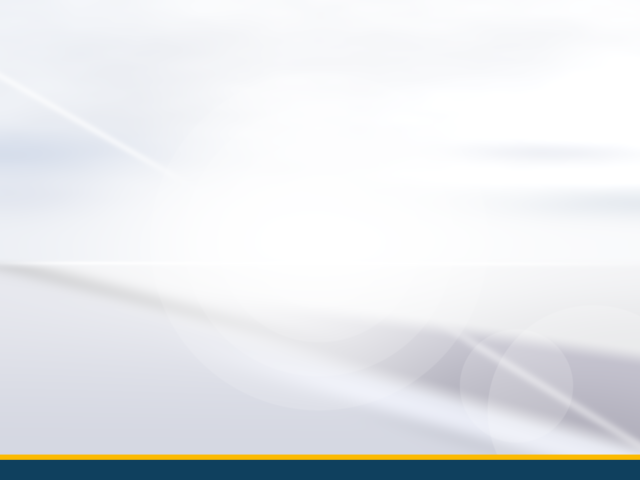
This background is drawn by a WebGL 2 fragment shader. Its source:

```glsl
#version 300 es
// Pale misty horizon with a soft shadow wedge, lens discs and a striped footer.
precision highp float;
uniform vec2 u_resolution;
out vec4 fragColor;

float hash(vec2 p) {
  return fract(sin(dot(p, vec2(127.1, 311.7))) * 4375.5);
}

float noise(vec2 p) {
  vec2 i = floor(p), f = fract(p);
  f = f * f * (3.0 - 2.0 * f);
  return mix(mix(hash(i), hash(i + vec2(1, 0)), f.x),
             mix(hash(i + vec2(0, 1)), hash(i + vec2(1, 1)), f.x), f.y);
}

float fbm(vec2 p) {
  float sum = 0.0, amp = 0.5;
  for (int i = 0; i < 4; i++) {
    sum += amp * noise(p);
    p = p * 2.0 + 7.3;
    amp *= 0.5;
  }
  return sum;
}

// Soft elliptical spot
float spot(vec2 p, vec2 center, vec2 size) {
  vec2 d = (p - center) / size;
  return exp(-dot(d, d));
}

// Antialiased filled circle
float disc(vec2 p, vec2 center, float radius) {
  float aa = 1.0 / u_resolution.y;
  return 1.0 - smoothstep(-aa, aa, length(p - center) - radius);
}

// Soft light beam along a segment, fading at both ends
float beam(vec2 p, vec2 a, vec2 b, float width) {
  vec2 d = b - a;
  float t = dot(p - a, d) / dot(d, d);
  float across = length(p - a - d * t) / width;
  return exp(-across * across) * smoothstep(-0.05, 0.15, t) * (1.0 - smoothstep(0.7, 1.05, t));
}

vec3 sky(vec2 p) {
  vec3 color = mix(vec3(0.925, 0.936, 0.957), vec3(0.975, 0.978, 0.985), smoothstep(0.0, 0.6, p.x));
  float clouds = fbm(p * vec2(3.0, 9.0) + 2.0) - 0.47;
  color += clouds * vec3(0.08, 0.075, 0.06) * smoothstep(0.45, 0.75, p.y);
  color -= vec3(0.10, 0.08, 0.045) * spot(p, vec2(0.0, 0.68), vec2(0.32, 0.05));
  color -= vec3(0.04, 0.035, 0.02) * spot(p, vec2(0.0, 0.59), vec2(0.25, 0.04));
  color -= vec3(0.075, 0.06, 0.045) * spot(p, vec2(1.33, 0.575), vec2(0.32, 0.032));
  color -= vec3(0.06, 0.055, 0.04) * spot(p, vec2(1.14, 0.682), vec2(0.18, 0.02));
  color += 0.05 * spot(p, vec2(1.2, 0.76), vec2(0.35, 0.07));
  color += 0.04 * spot(p, vec2(1.33, 0.63), vec2(0.4, 0.02));
  return color;
}

vec3 ground(vec2 p) {
  float upper = 0.452 - 0.146 * p.x;
  float lower = 0.44 - 0.28 * p.x;
  float right = smoothstep(0.5, 1.3, p.x);

  // Misty plain above the wedge, cool floor below it
  vec3 mist = vec3(0.95, 0.952, 0.96) - 0.05 * right * smoothstep(0.45, 0.28, p.y);
  vec3 plain = mix(vec3(0.835, 0.845, 0.885), vec3(0.9, 0.905, 0.93), smoothstep(0.05, 0.42, p.y));
  vec3 color = mix(plain, mist, smoothstep(-0.03, 0.03, p.y - lower));

  // Bright strip under the wedge, with a faint second shadow
  float strip = (p.y - lower + 0.045) / 0.035;
  color += 0.075 * exp(-strip * strip) * smoothstep(0.3, 0.8, p.x);
  float trace = (p.y - 0.355 + 0.28 * p.x) / 0.022;
  color -= 0.045 * exp(-trace * trace) * smoothstep(0.6, 1.0, p.x);

  // Shadow wedge, darkest toward the lower right
  float inside = smoothstep(-0.025, 0.025, p.y - lower) * (1.0 - smoothstep(-0.025, 0.02, p.y - upper));
  vec3 shade = mix(vec3(0.80, 0.80, 0.83), vec3(0.60, 0.59, 0.655), right);
  shade += 0.09 * smoothstep(lower, upper, p.y) * right;
  color = mix(color, shade, 0.88 * inside * smoothstep(0.3, 0.95, p.x));
  float streak = (p.y - 0.452 + 0.25 * p.x) / 0.022;
  color -= 0.12 * exp(-streak * streak) * (1.0 - smoothstep(0.3, 0.8, p.x));
  return color;
}

void main() {
  vec2 p = gl_FragCoord.xy / u_resolution.y;
  float aa = 0.75 / u_resolution.y;
  vec3 white = vec3(1.0);
  vec2 sun = vec2(0.665, 0.497);
  vec3 color = mix(ground(p), sky(p), smoothstep(0.435, 0.465, p.y));

  // Central glow and nested discs
  color = mix(color, white, 0.95 * spot(p, sun, vec2(0.42, 0.17)));
  for (int i = 0; i < 4; i++) {
    float radius = 0.352 - 0.071 * float(i);
    color = mix(color, white, 0.13 * disc(p, sun, radius));
  }

  // Lens discs at the lower right
  color = mix(color, white, 0.15 * disc(p, vec2(1.076, 0.196), 0.118));
  color = mix(color, white, 0.17 * disc(p, vec2(1.236, 0.144), 0.22));

  // Diagonal beams and horizon glint
  color = mix(color, white, 0.55 * beam(p, vec2(-0.1, 0.9), vec2(0.42, 0.6), 0.008));
  color = mix(color, white, 0.4 * beam(p, vec2(0.92, 0.325), vec2(1.45, 0.0), 0.011));
  color = mix(color, white, 0.75 * beam(p, vec2(0.0, 0.452), vec2(1.38, 0.45), 0.004));

  // Footer stripes
  color = mix(vec3(0.99, 0.73, 0.0), color, smoothstep(-aa, aa, p.y - 0.053));
  color = mix(vec3(0.06, 0.25, 0.37), color, smoothstep(-aa, aa, p.y - 0.042));
  fragColor = vec4(clamp(color, 0.0, 1.0), 1.0);
}
```
